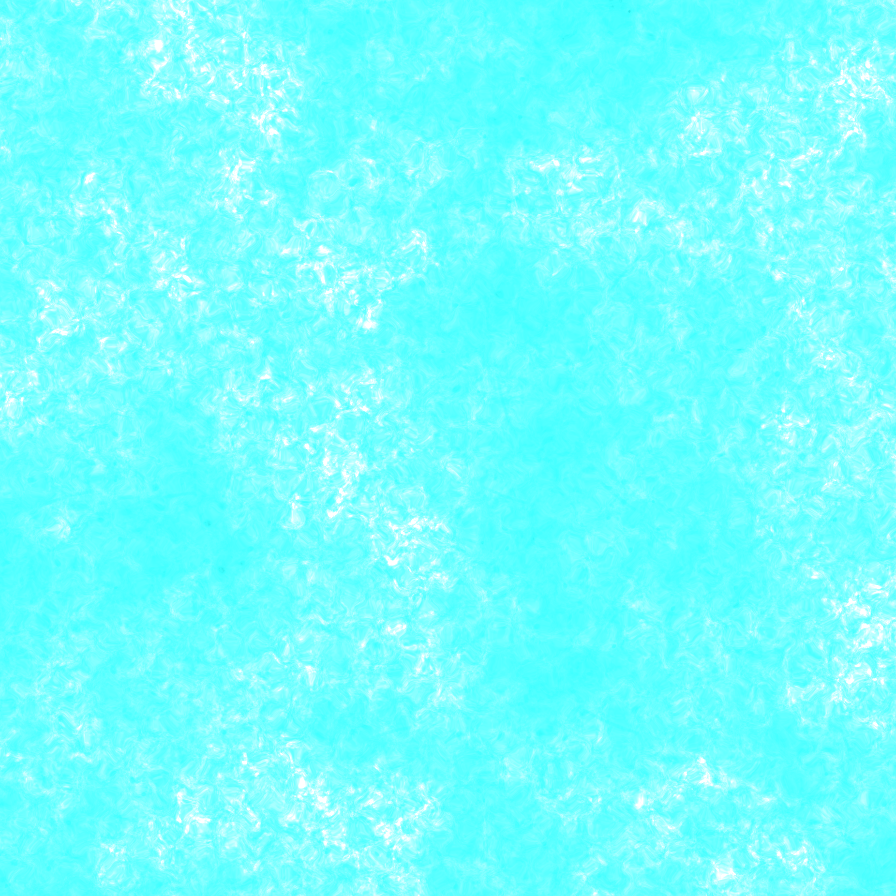
Write a WebGL 1 fragment shader that draws this texture.

```glsl
precision highp float;
// Mottled cyan plaster: soft pale clouds, crumbly flakes, specks and hairline scratches.

#define BASE_RED 0.427
#define CONTRAST 0.225
#define CLOUD_SCALE 5.0
#define CLOUD_GAIN 3.3
#define GRAIN_SCALE 84.0
#define GRAIN_GAIN 3.7
#define FLAKE_SCALE 78.0
#define FLAKE_GAIN 1.05
#define SPECK_SCALE 42.0
#define SCRATCH_SCALE 8.0
#define SCRATCH_GAIN 0.75

uniform vec2 u_resolution;

float hash(vec2 p) {
  vec3 q = fract(p.xyx * 0.1031);
  q += dot(q, q.yzx + 33.33);
  return fract((q.x + q.y) * q.z);
}

vec2 hash2(vec2 p) {
  return vec2(hash(p + 17.0), hash(p + 59.0));
}

// Value noise centred on zero
float noise(vec2 p) {
  vec2 i = floor(p);
  vec2 f = p - i;
  f = f * f * f * (f * (f * 6.0 - 15.0) + 10.0);
  float low = mix(hash(i), hash(i + vec2(1.0, 0.0)), f.x);
  float high = mix(hash(i + vec2(0.0, 1.0)), hash(i + 1.0), f.x);
  return mix(low, high, f.y) - 0.5;
}

// Octaves of noise, each turned so that no grid shows
float fbm(vec2 p, float falloff) {
  float sum = 0.0;
  float weight = 0.5;
  for (int i = 0; i < 4; i++) {
    sum += weight * noise(p);
    p = mat2(1.6, 1.2, -1.2, 1.6) * p + 31.7;
    weight *= falloff;
  }
  return sum;
}

// Small slivers at random angles, paler inside the clouds
float flakes(vec2 p, float cloud) {
  vec2 cell = floor(p);
  float sum = 0.0;
  for (int y = -1; y <= 1; y++) {
    for (int x = -1; x <= 1; x++) {
      vec2 id = cell + vec2(float(x), float(y));
      vec2 d = p - id - hash2(id);
      float angle = 6.2832 * hash(id + 91.0);
      vec2 axis = vec2(cos(angle), sin(angle));
      vec2 size = mix(vec2(0.25, 0.13), vec2(0.62, 0.28), hash(id + 133.0));
      vec2 local = vec2(dot(d, axis), dot(d, vec2(-axis.y, axis.x)));
      local.y += 0.5 * local.x * local.x;
      float mask = 1.0 - smoothstep(0.6, 1.25, length(local / size));
      float tone = hash(id + 177.0) - 0.48 + 1.1 * cloud;
      sum += mask * tone * 1.6;
    }
  }
  return sum;
}

// Sparse round dark dots
float specks(vec2 p) {
  vec2 id = floor(p);
  vec2 center = 0.25 + 0.5 * hash2(id + 211.0);
  float radius = mix(0.08, 0.22, hash(id + 251.0));
  float dot_mask = 1.0 - smoothstep(0.5 * radius, 1.2 * radius, length(p - id - center));
  return dot_mask * step(0.86, hash(id + 307.0));
}

// Faint thin line segments in some of the cells
float scratches(vec2 p) {
  vec2 id = floor(p);
  vec2 d = p - id - 0.5 - 0.2 * (hash2(id + 401.0) - 0.5);
  float angle = 3.1416 * hash(id + 443.0);
  vec2 axis = vec2(cos(angle), sin(angle));
  float along = dot(d, axis);
  float across = abs(dot(d, vec2(-axis.y, axis.x)) + 0.25 * along * along);
  float reach = mix(0.15, 0.38, hash(id + 487.0));
  float line = 1.0 - smoothstep(0.004, 0.022, across);
  float ends = 1.0 - smoothstep(0.6 * reach, reach, abs(along));
  return line * ends * step(0.5, hash(id + 523.0));
}

void main() {
  vec2 uv = gl_FragCoord.xy / min(u_resolution.x, u_resolution.y);

  // Ragged cloud edges come from a fine warp
  vec2 warp = vec2(noise(uv * 60.0 + 7.0), noise(uv * 60.0 + 83.0));
  float cloud = fbm(uv * CLOUD_SCALE + 3.0 + 0.12 * warp, 0.85);
  float grain = fbm(uv * GRAIN_SCALE + 140.0 + 1.2 * warp, 0.8);

  // Texture is stronger where the plaster is pale
  float rough = clamp(0.9 + 1.6 * cloud, 0.45, 1.5);
  float chips = flakes(uv * FLAKE_SCALE + 20.0 + 0.5 * warp, cloud)
              + 0.6 * flakes(uv * FLAKE_SCALE * 1.7 + 300.0, cloud);
  float dark = specks(uv * SPECK_SCALE + 0.3 * warp);

  float tone = CLOUD_GAIN * cloud + rough * (GRAIN_GAIN * grain + FLAKE_GAIN * chips);
  tone -= 1.3 * dark + SCRATCH_GAIN * scratches(uv * SCRATCH_SCALE);

  // Only red varies, with a slight dimming in the deepest spots
  float red = BASE_RED * exp(CONTRAST * tone);
  float dim = 1.0 - 0.35 * smoothstep(0.25, 0.08, red);
  gl_FragColor = vec4(min(red, 1.0), dim, dim, 1.0);
}
```
